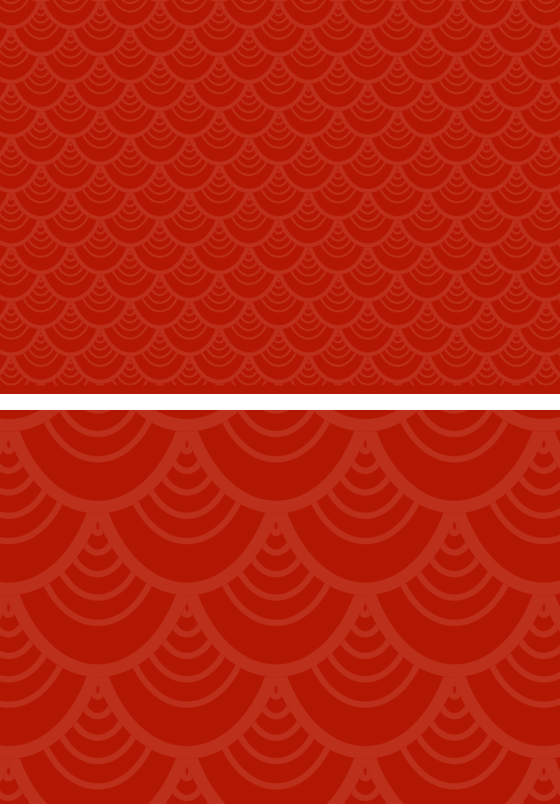
Top, the full canvas; bottom, a detail of the centre.
Write a Shadertoy shader that draws this pattern.

```glsl
const vec3 GROUND_RED = vec3(0.70, 0.09, 0.01);
const vec3 LINE_RED = vec3(0.735, 0.185, 0.105);

// Lengths below are in scale widths unless stated otherwise.
const float SCALES_PER_HEIGHT = 6.626;
const float ROW_STEP = 0.4584;             // drop from one staggered row to the next
const vec2 FIRST_TIP = vec2(0.687, 0.05);  // tip of one scale, from the top left
const float CENTRE_DROP = 0.06;            // tip to centre of the nested ellipses
const float STRETCH = 1.5;                 // ellipse height over width
const float RIM_RADIUS = 0.54;
const float RIM_HALF_WIDTH = 0.036;
const float RIB_HALF_WIDTH = 0.0175;
const int RIB_COUNT = 5;
const float BOTTOM_MARGIN = 0.022;         // plain strip, in canvas heights

// Approximate signed distance to an ellipse with the given half width.
float ellipseDistance(vec2 p, float radius) {
    vec2 q = vec2(p.x, p.y / STRETCH);
    float level = max(length(q), 1e-4);
    float slope = length(vec2(q.x, q.y / STRETCH)) / level;
    return (level - radius) / max(slope, 0.1);
}

float stroke(float dist, float halfWidth, float blur) {
    return 1.0 - smoothstep(-blur, blur, abs(dist) - halfWidth);
}

// Rib spacing widens gently toward the rim.
float ribRadius(float index) {
    return 0.025 + 0.07 * index + 0.0035 * index * index;
}

// Line coverage in x, scale silhouette in y.
vec2 fishScale(vec2 p, float blur) {
    float rimDistance = ellipseDistance(p, RIM_RADIUS);
    float lines = stroke(rimDistance, RIM_HALF_WIDTH, blur);
    for (int i = 0; i < RIB_COUNT; i++) {
        float ribDistance = ellipseDistance(p, ribRadius(float(i)));
        lines = max(lines, stroke(ribDistance, RIB_HALF_WIDTH, blur));
    }
    float silhouette = 1.0 - smoothstep(-blur, blur, rimDistance - RIM_HALF_WIDTH);
    return vec2(lines, silhouette);
}

void mainImage(out vec4 fragColor, in vec2 fragCoord) {
    vec2 canvas = fragCoord / iResolution.y;
    float pixel = 1.0 / iResolution.y;
    float blur = 0.8 * pixel * SCALES_PER_HEIGHT;
    vec2 p = vec2(canvas.x, 1.0 - canvas.y) * SCALES_PER_HEIGHT - FIRST_TIP;

    // Paint the lower row first, so each upper row overlaps it.
    float nearestRow = floor(p.y / ROW_STEP);
    float lines = 0.0;
    for (int i = 0; i < 3; i++) {
        float row = nearestRow - float(i);
        float stagger = 0.5 * mod(row, 2.0);
        float x = fract(p.x - stagger + 0.5) - 0.5;
        float y = p.y - row * ROW_STEP - CENTRE_DROP;
        vec2 cover = fishScale(vec2(x, y), blur);
        lines = mix(lines, cover.x, cover.y);
    }

    // Plain strip along the lower edge.
    lines *= smoothstep(-pixel, pixel, canvas.y - BOTTOM_MARGIN);

    fragColor = vec4(mix(GROUND_RED, LINE_RED, lines), 1.0);
}
```
